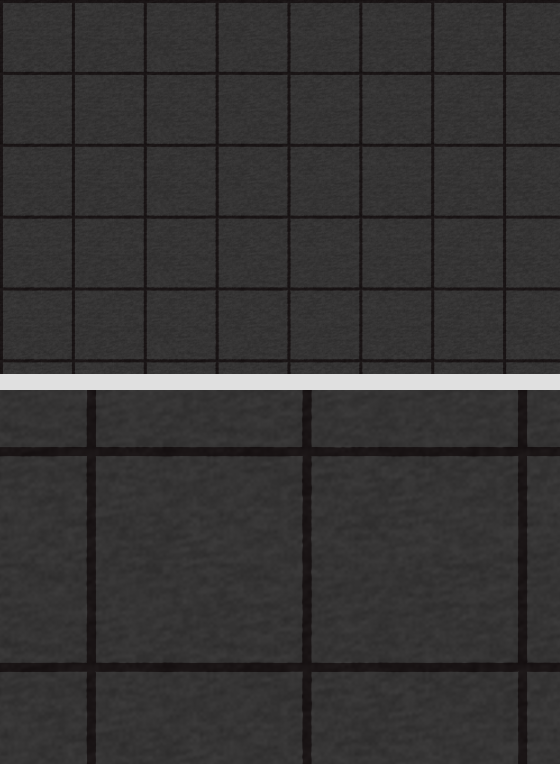
Top: the whole. Bottom: its middle third, enlarged.
This pattern is drawn by a Shadertoy shader. Its source:

```glsl
// Charcoal woven cloth with a square grid of thin, near-black lines.

float hash(vec2 p) {
    vec3 h = fract(p.xyx * vec3(0.1031, 0.1030, 0.0973));
    h += dot(h, h.yzx + 33.33);
    return fract((h.x + h.y) * h.z);
}

// Value noise that wraps after a whole number of lattice steps.
float wrappedNoise(vec2 p, vec2 period) {
    vec2 i = floor(p), f = fract(p);
    f = f * f * (3.0 - 2.0 * f);
    float a = hash(mod(i, period));
    float b = hash(mod(i + vec2(1.0, 0.0), period));
    float c = hash(mod(i + vec2(0.0, 1.0), period));
    float d = hash(mod(i + vec2(1.0, 1.0), period));
    return mix(mix(a, b, f.x), mix(c, d, f.x), f.y);
}

// Slanted short threads, long weft rows and fine grit, the same in every cell.
float weave(vec2 cell) {
    float threads = wrappedNoise(vec2(24.0 * cell.x, 46.0 * cell.y + 9.0 * cell.x), vec2(24.0, 46.0));
    float rows = wrappedNoise(vec2(5.0, 38.0) * cell, vec2(5.0, 38.0));
    float grit = wrappedNoise(vec2(64.0) * cell, vec2(64.0));
    return 0.45 * threads + 0.25 * rows + 0.3 * grit - 0.5;
}

void mainImage(out vec4 fragColor, in vec2 fragCoord) {
    // Square cells counted from the upper left corner.
    float cellSize = 0.1922;
    vec2 fromTop = vec2(fragCoord.x, iResolution.y - fragCoord.y) / iResolution.y;
    vec2 cell = fromTop / cellSize;
    float pixel = 1.0 / (cellSize * iResolution.y);
    float grain = weave(cell);

    // Distance to the nearest grid line, slightly frayed by the weave.
    vec2 toLine = abs(fract(cell - 0.0205 + 0.5) - 0.5);
    float edge = min(toLine.x, toLine.y) - 0.021 + 0.004 * grain;
    float line = 1.0 - smoothstep(-0.6 * pixel, 0.6 * pixel, edge);

    vec3 cloth = vec3(0.208, 0.204, 0.204) + 0.075 * grain;
    vec3 ink = vec3(0.100, 0.080, 0.083) + 0.055 * grain;
    fragColor = vec4(mix(cloth, ink, line), 1.0);
}
```
